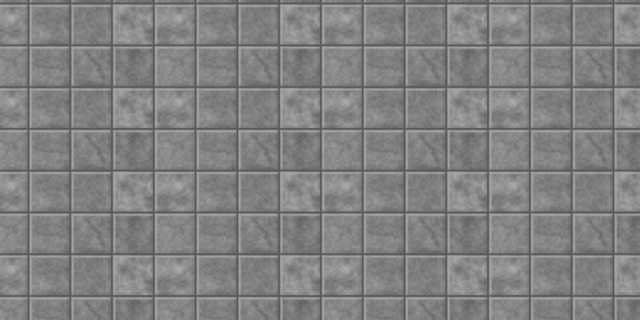
A WebGL 1 fragment shader for this texture:

```glsl
precision highp float;

uniform vec2 u_resolution;

// Layout, in canvas heights and in tiles
const float TILE_PITCH = 0.13058;
const vec2 GRID_ORIGIN = vec2(0.678, 0.576);
const vec2 PATTERN_PERIOD = vec2(4.0, 2.0);

// Seam and bevel, in tiles
const float SEAM_WIDTH = 0.026;
const float BEVEL_OFFSET = 0.058;
const float BEVEL_WIDTH = 0.030;

// Greys
const vec3 STONE = vec3(0.505);
const vec3 SEAM = vec3(0.34);
const vec3 HIGHLIGHT = vec3(0.65);
const float GRAIN = 0.07;

// Variation by column, for even and odd rows
const vec4 TONE_EVEN = vec4(0.0, -0.005, 0.03, 0.025);
const vec4 TONE_ODD = vec4(-0.005, 0.0, -0.025, 0.015);
const vec4 MOTTLE_EVEN = vec4(0.19, 0.17, 0.34, 0.28);
const vec4 MOTTLE_ODD = vec4(0.17, 0.19, 0.18, 0.18);
const vec4 VEIN_EVEN = vec4(0.025, 0.02, 0.03, 0.0);
const vec4 VEIN_ODD = vec4(0.05, 0.085, 0.055, 0.0);
const vec4 VEIN_ANGLE = vec4(-0.25, -1.05, -1.5, 0.6);
const vec4 VEIN_SHIFT = vec4(-0.02, 0.10, 0.0, 0.0);
const vec4 VEIN_WIDTH = vec4(0.055, 0.06, 0.14, 0.08);

float hash(vec2 p) {
  vec3 q = fract(vec3(p.xyx) * 0.1031);
  q += dot(q, q.yzx + 33.33);
  return fract((q.x + q.y) * q.z);
}

float valueNoise(vec2 p) {
  vec2 i = floor(p);
  vec2 f = fract(p);
  f = f * f * (3.0 - 2.0 * f);
  return mix(mix(hash(i), hash(i + vec2(1.0, 0.0)), f.x),
             mix(hash(i + vec2(0.0, 1.0)), hash(i + vec2(1.0)), f.x), f.y);
}

// Layered noise centred on zero
float cloud(vec2 p) {
  float sum = 0.0;
  float amplitude = 0.5;
  for (int octave = 0; octave < 4; octave++) {
    sum += amplitude * (valueNoise(p) - 0.5);
    p = mat2(1.6, 1.2, -1.2, 1.6) * p + 7.3;
    amplitude *= 0.55;
  }
  return sum;
}

float band(float x, float width) {
  return exp(-x * x / (width * width));
}

float pick(vec4 values, float column) {
  vec4 offset = abs(vec4(0.0, 1.0, 2.0, 3.0) - column);
  return dot(values, 1.0 - step(0.5, offset));
}

// Dark streak across a tile, bent by noise
float vein(vec2 p, float column, vec2 seed) {
  float angle = pick(VEIN_ANGLE, column);
  vec2 along = vec2(cos(angle), sin(angle));
  vec2 across = vec2(-along.y, along.x);
  float bend = 0.22 * cloud(p * 4.0 + seed + 5.0);
  float distanceToVein = dot(p, across) - pick(VEIN_SHIFT, column) + bend;
  float fade = 1.0 - smoothstep(0.3, 0.5, abs(dot(p, along)));
  return band(distanceToVein, pick(VEIN_WIDTH, column)) * fade;
}

void main() {
  vec2 grid = gl_FragCoord.xy / u_resolution.y / TILE_PITCH - GRID_ORIGIN;
  vec2 local = fract(grid);
  vec2 id = mod(floor(grid), PATTERN_PERIOD);
  vec2 seed = id * vec2(17.0, 29.0) + 11.0;

  // Stone surface
  float tone = pick(mix(TONE_EVEN, TONE_ODD, id.y), id.x);
  float mottle = pick(mix(MOTTLE_EVEN, MOTTLE_ODD, id.y), id.x);
  float veinDepth = pick(mix(VEIN_EVEN, VEIN_ODD, id.y), id.x);
  float grain = valueNoise(local * 17.0 + seed) - 0.5;
  vec3 color = STONE + tone + mottle * cloud(local * 3.2 + seed);
  color += GRAIN * grain;
  color -= veinDepth * vein(local - 0.5, id.x, seed);

  // Signed seam distance, positive on the lit left and top edges
  vec2 edge = (fract(grid + 0.5) - 0.5) * vec2(1.0, -1.0);

  // Worn bevel: light on one side, faint shade on the other
  float wear = 0.72 + 0.35 * valueNoise(local * 7.0 + seed + 3.0);
  float lit = max(band(edge.x - BEVEL_OFFSET, BEVEL_WIDTH),
                  band(edge.y - BEVEL_OFFSET, BEVEL_WIDTH));
  float shaded = max(band(edge.x + BEVEL_OFFSET, BEVEL_WIDTH),
                     band(edge.y + BEVEL_OFFSET, BEVEL_WIDTH));
  color = mix(color, HIGHLIGHT, lit * wear);
  color -= 0.035 * shaded;

  // Seams
  float seam = max(band(edge.x, SEAM_WIDTH), band(edge.y, SEAM_WIDTH));
  color = mix(color, SEAM, seam);

  gl_FragColor = vec4(color, 1.0);
}
```
